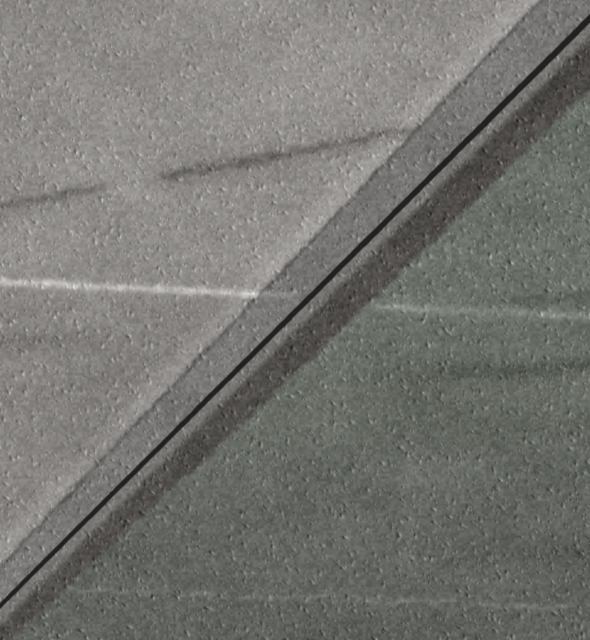
Write a Shadertoy shader that draws this texture.

```glsl
// Weathered concrete split by a diagonal joint: a pale slab at the upper left,
// a greenish one at the lower right, with a bevel and a shadowed gutter between.
// Offsets from the joint place the bands; value noise and pebble cells add grit.

float hash(vec2 p) {
    vec3 q = fract(vec3(p.xyx) * 0.1031);
    q += dot(q, q.yzx + 33.33);
    return fract((q.x + q.y) * q.z);
}

float noise(vec2 p) {
    vec2 cell = floor(p), f = fract(p);
    f = f * f * (3.0 - 2.0 * f);
    return mix(mix(hash(cell), hash(cell + vec2(1, 0)), f.x),
               mix(hash(cell + vec2(0, 1)), hash(cell + vec2(1, 1)), f.x), f.y);
}

float fbm(vec2 p) {
    float sum = 0.0, amp = 0.5;
    for (int i = 0; i < 4; i++) {
        sum += amp * noise(p);
        p = mat2(1.6, 1.2, -1.2, 1.6) * p + 7.3;
        amp *= 0.5;
    }
    return sum / 0.9375;
}

// Soft stripe: 1 at zero offset, fading over the given width
float stripe(float offset, float width) {
    return exp(-offset * offset / (width * width));
}

// 1 between a and b, with soft ends
float span(float x, float a, float b, float soft) {
    return smoothstep(a - soft, a + soft, x) * (1.0 - smoothstep(b - soft, b + soft, x));
}

// Scattered slanted pebbles: a light face beside a dark one, signed
float pebbles(vec2 p, float scale, float density) {
    vec2 g = p * scale, cell = floor(g);
    float sum = 0.0;
    for (int j = -1; j <= 1; j++)
    for (int i = -1; i <= 1; i++) {
        vec2 c = cell + vec2(i, j);
        vec2 r = g - c - vec2(hash(c + 3.1), hash(c + 17.7));
        float angle = 0.5 + 1.2 * hash(c + 41.0);
        vec2 axis = vec2(cos(angle), -sin(angle));
        vec2 q = vec2(dot(r, axis), dot(r, vec2(-axis.y, axis.x)));
        float present = step(1.0 - density, hash(c + 71.3));
        float light = exp(-dot(q * vec2(3.0, 5.0), q * vec2(3.0, 5.0)));
        q += vec2(0.25, 0.2);
        float dark = exp(-dot(q * vec2(3.0, 5.0), q * vec2(3.0, 5.0)));
        sum += present * (light - 0.85 * dark) * (0.4 + hash(c + 93.0));
    }
    return sum;
}

void mainImage(out vec4 fragColor, in vec2 fragCoord) {
    vec2 p = fragCoord / iResolution.y;
    float x = p.x, y = p.y;
    float ragged = (noise(p * 110.0) - 0.5) * 0.008;
    float broken = smoothstep(0.2, 0.65, noise(p * vec2(65.0, 110.0)));

    // Heights above the joint, the bevel edge and the gutter edge
    float joint = y - 0.0534 - 0.9958 * x;
    float bevel = joint - 0.0612 - 0.052 * x + ragged * 0.7;
    float gutter = joint + 0.066 + 0.085 * x - 0.04 * x * x + ragged;

    // Pale slab, with a worn bright rim along the bevel
    vec3 pale = mix(vec3(0.505, 0.495, 0.485), vec3(0.56, 0.55, 0.54),
                    smoothstep(0.2, 0.75, y));
    pale += 0.11 * (fbm(p * vec2(6.0, 10.0)) - 0.5);
    pale += 0.075 * stripe(bevel - 0.023, 0.025) * (0.6 + 0.5 * fbm(p * 18.0));
    float streak = y - 0.677 - 0.187 * x + ragged * 0.6;
    float streakFade = span(x, -0.1, 0.17, 0.015) * 0.75 + span(x, 0.25, 0.68, 0.025);
    pale -= 0.13 * stripe(streak, 0.008) * streakFade * (0.45 + 0.55 * broken);
    pale -= 0.05 * stripe(streak + 0.008, 0.022) * streakFade;
    pale -= 0.055 * stripe(y - 0.463 - 0.05 * x + ragged, 0.017)
          * (1.0 - smoothstep(0.08, 0.24, x));

    // Green slab, with worn horizontal stains
    vec3 green = mix(vec3(0.375, 0.385, 0.365), vec3(0.415, 0.435, 0.405),
                     smoothstep(0.0, 0.6, y));
    green += 0.09 * (fbm(p * vec2(6.0, 15.0) + 20.0) - 0.5);
    green -= 0.075 * stripe(y - 0.386 - 0.0444 * x + ragged, 0.014)
           * smoothstep(0.46, 0.85, x);
    green -= 0.06 * stripe(y - 0.468 - 0.075 * x + ragged, 0.008) * smoothstep(0.68, 0.9, x);
    green -= 0.04 * stripe(y - 0.135 + ragged, 0.02) * smoothstep(0.5, 0.9, x);
    green += 0.12 * stripe(y - 0.549 + 0.047 * x + ragged * 0.6, 0.007)
           * smoothstep(0.57, 0.61, x) * (0.5 + 0.5 * broken);
    green += 0.075 * stripe(y - 0.0838 + 0.037 * x + ragged * 0.6, 0.006) * broken;
    green += 0.02 * stripe(x - 0.64 + ragged, 0.009) * span(y, 0.12, 0.32, 0.05);

    // Bevel strip above the joint, and the shaded gutter below it
    vec3 strip = vec3(0.468, 0.465, 0.46) + 0.07 * (fbm(p * 14.0) - 0.5);
    vec3 shade = vec3(0.315, 0.305, 0.293) + 0.06 * (fbm(p * 20.0) - 0.5);
    shade = mix(shade, vec3(0.465, 0.46, 0.45), smoothstep(-0.039, -0.020, joint));
    shade -= 0.04 * stripe(joint + 0.052, 0.018) * smoothstep(0.35, 0.9, x);

    vec3 color = mix(green, shade, smoothstep(-0.007, 0.007, gutter));
    color = mix(color, strip, smoothstep(-0.003, 0.003, joint));
    color = mix(color, pale, smoothstep(-0.004, 0.006, bevel));
    color -= 0.11 * stripe(bevel, 0.0055) * (0.65 + 0.35 * broken);

    // Painted line, faint where it crosses the bevel
    float paint = stripe(y - 0.56 + 0.049 * x + ragged * 0.5, 0.0065);
    float wear = 1.0 - 0.55 * smoothstep(0.39, 0.43, x) - 0.45 * smoothstep(0.44, 0.47, x);
    color += 0.21 * paint * wear * (0.7 + 0.3 * broken);

    // Grit over everything, then the dark joint
    color += 0.08 * (noise(p * 260.0) - 0.5) + 0.05 * (noise(p * 130.0 + 9.0) - 0.5);
    color += 0.13 * pebbles(p, 85.0, 0.28) + 0.09 * pebbles(p + 4.7, 140.0, 0.3);
    float halfWidth = 0.0042 + 0.0025 * x;
    float gap = 1.0 - smoothstep(halfWidth - 0.002, halfWidth + 0.003, abs(joint + ragged * 0.15));
    color = mix(color, vec3(0.115, 0.11, 0.11), 0.95 * gap);
    fragColor = vec4(clamp(color, 0.0, 1.0), 1.0);
}
```
